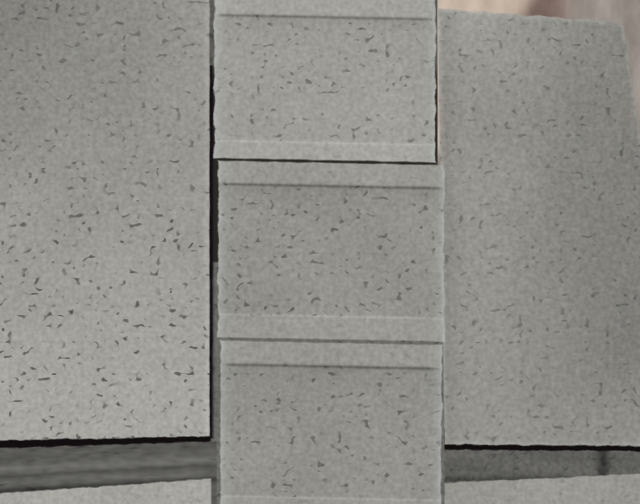
A Shadertoy shader for this texture:

```glsl
vec2 gradientAt(vec2 cell) {
    vec3 h = fract(vec3(cell.xyx) * vec3(0.1031, 0.1030, 0.0973));
    h += dot(h, h.yzx + 33.33);
    float angle = 6.2832 * fract((h.x + h.y) * h.z);
    return vec2(cos(angle), sin(angle));
}

float gradientNoise(vec2 p) {
    vec2 i = floor(p), f = fract(p);
    vec2 u = f * f * f * (f * (f * 6.0 - 15.0) + 10.0);
    vec2 e = vec2(0.0, 1.0);
    float low = mix(dot(gradientAt(i), f), dot(gradientAt(i + e.yx), f - e.yx), u.x);
    float high = mix(dot(gradientAt(i + e.xy), f - e.xy), dot(gradientAt(i + e.yy), f - e.yy), u.x);
    return mix(low, high, u.y);
}

float fbm(vec2 p) {
    float sum = 0.0, amplitude = 1.0;
    for (int i = 0; i < 4; i++) {
        sum += amplitude * gradientNoise(p);
        p = mat2(1.6, 1.2, -1.2, 1.6) * p + 7.3;
        amplitude *= 0.55;
    }
    return sum;
}

float cover(float inside) {
    float soft = 1.2 / iResolution.y;
    return smoothstep(-soft, soft, inside);
}

float band(float offset, float width) {
    return exp(-offset * offset / (width * width));
}

// Cast concrete: cloudy tone, sandy grain and sparse dark pits
vec3 concrete(vec2 p, float tone, float pitting) {
    float clouds = fbm(p * 6.0);
    float grain = gradientNoise(p * 120.0) + 0.7 * gradientNoise(p * 65.0 + 9.0);
    vec2 warped = p + 0.006 * vec2(gradientNoise(p * 45.0), gradientNoise(p * 45.0 + 31.0));
    float pits = smoothstep(0.18, 0.5, gradientNoise(warped * vec2(75.0, 95.0)));
    pits *= smoothstep(-0.25, 0.2, gradientNoise(p * 22.0 + 4.0));
    float light = tone + 0.022 * clouds + 0.05 * grain - pitting * pits;
    return light * vec3(1.005, 1.0, 0.963);
}

// Block with a recessed panel, a lip shadow above and a raised ridge below
void layBlock(inout vec3 color, vec2 p, vec2 sides, vec2 rows, float lip, float ridge, float tone) {
    float y = p.y + 0.02 * (p.x - 0.65);
    float rough = 0.004 * fbm(p * 28.0);
    float flank = min(p.x - sides.x, sides.y - p.x) + rough;
    float inside = min(flank, min(y - rows.x, rows.y - y) + 0.35 * rough);
    float panel = cover(lip - y) * cover(y - ridge);
    vec3 face = concrete(p, tone + 0.025 * (1.0 - panel), 0.04 + 0.12 * panel);
    face -= 0.13 * band(y - lip + 0.001, 0.0035) * smoothstep(0.0, 0.02, flank);
    face -= 0.035 * panel * exp(-max(lip - y, 0.0) / 0.025);
    face += 0.05 * band(y - ridge, 0.003);
    float rim = exp(-max(flank, 0.0) / 0.008) * (0.75 + 0.5 * gradientNoise(p * 40.0));
    face = mix(face, vec3(0.73, 0.75, 0.75), 0.8 * clamp(rim, 0.0, 1.0));
    color = mix(color, face, cover(inside));
}

void mainImage(out vec4 fragColor, in vec2 fragCoord) {
    vec2 p = fragCoord / iResolution.y;
    float wobble = 0.0025 * fbm(p * 35.0);

    // Shadowed joints, with dusty mortar low in the left one
    vec3 color = vec3(0.17, 0.16, 0.15);
    float mortar = smoothstep(0.44, 0.49, 0.96 - p.y) * cover(p.x - 0.421 + wobble);
    mortar = max(mortar * cover(0.48 - p.y), cover(0.31 - p.y));
    mortar = max(mortar, 0.75 * smoothstep(0.83, 0.88, p.y));
    color = mix(color, concrete(p, 0.41, 0.1), mortar);

    // Pale sheet and brown ground behind the top right
    vec3 backdrop = mix(vec3(0.77, 0.70, 0.64), vec3(0.47, 0.40, 0.37), smoothstep(1.03, 1.08, p.x + 0.6 * (1.0 - p.y)));
    backdrop = mix(backdrop, vec3(0.59, 0.56, 0.53), smoothstep(1.10, 1.15, p.x));
    backdrop += 0.09 * fbm(p * vec2(22.0, 9.0));
    color = mix(color, backdrop, cover(p.x - 0.868) * cover(p.y - 0.6));

    // Recessed ledges beneath the slabs
    float leftSide = cover(0.43 - p.x);
    float rightSide = cover(p.x - 0.882);
    float slant = p.y - 0.055 * (p.x - 0.2);
    float ledgeTone = 0.34 + 0.07 * band(slant - 0.078, 0.010) + 0.04 * band(slant - 0.052, 0.007);
    ledgeTone -= 0.11 * band(slant - 0.036, 0.006) + 0.04 * band(slant - 0.065, 0.004);
    vec3 ledge = concrete(p * vec2(0.35, 1.0), ledgeTone, 0.06);
    color = mix(color, ledge, leftSide * cover(0.125 - p.y));
    float rightTone = 0.38 + 0.04 * gradientNoise(p * vec2(5.0, 40.0));
    rightTone -= 0.16 * band(p.x - 1.197, 0.012) + 0.10 * band(p.y - 0.049, 0.007);
    color = mix(color, concrete(p, rightTone, 0.06), rightSide * cover(0.114 - p.y));

    // Lower course of pale slabs
    float lowerLeft = 0.021 + 0.07 * p.x - p.y + wobble;
    float lowerRight = 0.041 + 0.05 * (p.x - 0.88) - p.y + wobble;
    color = mix(color, concrete(p, 0.64, 0.05), leftSide * cover(lowerLeft) * cover(0.419 - p.x));
    color = mix(color, concrete(p, 0.59, 0.05), rightSide * cover(lowerRight));

    // Black undercuts
    float leftBase = 0.126 + 0.019 * p.x + wobble;
    float rightBase = 0.118 - 0.008 * (p.x - 0.88) + wobble;
    float undercut = leftSide * cover(0.418 - p.x) * cover(p.y - leftBase + 0.015 - 0.012 * p.x);
    undercut = max(undercut * cover(0.15 - p.y), rightSide * cover(p.y - rightBase + 0.010) * cover(0.15 - p.y));
    undercut = max(undercut, band(p.x - 0.418, 0.005) * cover(0.87 - p.y) * cover(p.y - 0.13));
    color = mix(color, vec3(0.07, 0.05, 0.06), undercut);

    // Broad left slab, shaded at its upper corner
    float leftTone = mix(0.645, 0.585, smoothstep(0.12, 0.75, p.y));
    leftTone -= 0.07 * smoothstep(0.45, 0.0, length(p - vec2(0.0, 1.0)));
    float leftPits = mix(0.26, 0.13, smoothstep(0.35, 0.85, p.y));
    vec3 leftSlab = concrete(p, leftTone, leftPits);
    leftSlab += 0.04 * band(p.x - 0.411, 0.006);
    color = mix(color, leftSlab, cover(min(0.416 - p.x + 0.4 * wobble, p.y - leftBase)));

    // Broad right slab, darker toward its right side
    float rightEdge = 1.236 + 0.15 * (0.955 - p.y) + wobble;
    float rightTop = 0.983 - 0.075 * (p.x - 0.87) + wobble;
    float inside = min(min(p.x - 0.868 - 0.016 * (1.0 - p.y), rightEdge - p.x), min(p.y - rightBase, rightTop - p.y));
    inside = min(inside, (2.182 - p.x - p.y) * 0.7 + 0.3 * max(0.95 - p.y, 0.0));
    float slabTone = 0.575 - 0.075 * smoothstep(0.95, 1.25, p.x) * smoothstep(0.0, 0.35, p.y);
    slabTone -= 0.035 * band(p.x - 0.885, 0.02) - 0.025 * smoothstep(0.75, 1.0, p.y);
    vec3 rightSlab = concrete(p + 3.0, slabTone, 0.11);
    rightSlab += 0.05 * band(inside, 0.006) * smoothstep(0.9, 0.95, p.x + 0.4 * p.y);
    color = mix(color, rightSlab, cover(inside));

    // Central column of stacked blocks
    layBlock(color, p, vec2(0.425, 0.864), vec2(0.682, 1.1), 0.967, 0.717, 0.61);
    layBlock(color, p, vec2(0.433, 0.881), vec2(0.327, 0.677), 0.632, 0.373, 0.57);
    layBlock(color, p, vec2(0.438, 0.876), vec2(-0.1, 0.320), 0.274, 0.012, 0.565);

    fragColor = vec4(clamp(color, 0.0, 1.0), 1.0);
}
```
